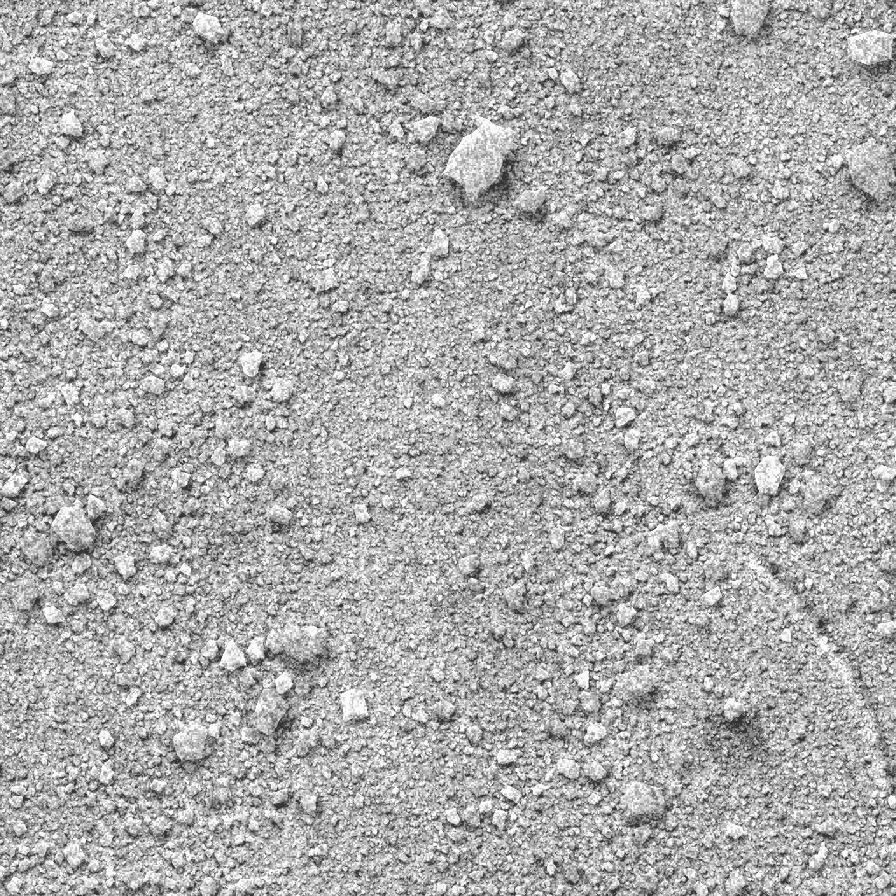
Give the GLSL for this texture map, as a WebGL 1 fragment shader.

```glsl
precision highp float;
// Dry grey gravel soil: layers of angular stones, from grit up to a few rocks,
// scattered on jittered grids, lit from above with shadows below each stone,
// thinned out in smoother patches and covered with fine sandy grain.
uniform vec2 u_resolution;

float hash(vec2 p) {
  vec3 q = fract(p.xyx * 0.1031);
  q += dot(q, q.yzx + 33.33);
  return fract((q.x + q.y) * q.z);
}

float noise(vec2 p) {
  vec2 i = floor(p), f = fract(p);
  f = f * f * (3.0 - 2.0 * f);
  return mix(mix(hash(i), hash(i + vec2(1, 0)), f.x),
             mix(hash(i + vec2(0, 1)), hash(i + vec2(1, 1)), f.x), f.y);
}

float fbm(vec2 p) {
  float sum = 0.0, amp = 0.5;
  for (int i = 0; i < 4; i++) {
    sum += amp * noise(p);
    p = mat2(1.6, 1.2, -1.2, 1.6) * p + 7.3;
    amp *= 0.5;
  }
  return sum;
}

// How stony the soil is: 0 in smooth sandy patches, 1 in rubble
float stoniness(vec2 p) {
  float sand = 1.0 - smoothstep(0.4, 1.2, length((p - vec2(0.46, 0.42)) / vec2(0.17, 0.24)));
  float track = 1.0 - smoothstep(0.5, 1.2, length((p - vec2(0.86, 0.2)) / vec2(0.14, 0.2)));
  float patches = smoothstep(0.25, 0.62, noise(p * 6.0 + 3.7) * 0.7 + noise(p * 15.0) * 0.3);
  return patches * (1.0 - 0.85 * max(sand, track));
}

// Draws one layer of stones over the given tone
float addStones(float tone, vec2 p, float cells, float density, float patchy, float seed) {
  vec2 g = p * cells, base = floor(g);
  for (int j = 1; j >= -1; j--)
  for (int i = -1; i <= 1; i++) {
    vec2 cell = base + vec2(i, j);
    vec2 id = cell + seed;
    vec2 centre = cell + 0.15 + 0.7 * vec2(hash(id + 11.3), hash(id + 47.9));
    float chance = density * mix(1.0, stoniness(centre / cells), patchy);
    if (hash(id) > chance) continue;
    float size = mix(0.27, 0.5, hash(id + 23.1));
    vec2 q = g - centre;
    if (length(q) > size * 2.0) continue;

    // Convex outline from six irregular facets
    float tilt = 6.283 * hash(id + 71.7);
    float edge = 0.0, facing = 0.0;
    for (int k = 0; k < 6; k++) {
      float h = hash(id + 5.17 * float(k) + 91.0);
      float angle = tilt + 1.047 * (float(k) + 0.7 * h);
      vec2 normal = vec2(cos(angle), sin(angle));
      float reach = size * (0.8 + 0.3 * h) * (1.0 - 0.38 * abs(sin(angle - tilt)));
      float d = dot(q, normal) / reach;
      if (d > edge) {
        edge = d;
        facing = dot(normal, vec2(-0.3, 0.95));
      }
    }
    edge += 0.22 * (noise(g * 7.0 + seed) - 0.5);

    float shadow = 1.0 - smoothstep(0.5, 1.25, length(q + size * vec2(-0.12, 0.34)) / size);
    tone *= 1.0 - 0.42 * shadow;
    float soft = 0.8 * cells / (u_resolution.y * size);
    float cover = 1.0 - smoothstep(1.0 - soft, 1.0 + soft, edge);
    float lit = 0.72 + 0.2 * hash(id + 37.0) + 0.17 * facing * smoothstep(0.35, 1.0, edge);
    lit += 0.16 * (noise(g * 5.0 + seed) - 0.5);
    tone = mix(tone, lit, cover);
  }
  return tone;
}

// Curved rut with a lit rim, and a shallow hollow beside it
float rutShade(vec2 p) {
  float h = p.y - 0.1;
  float across = (p.x - 0.985 + 2.0 * h * h) / sqrt(1.0 + 16.0 * h * h);
  across += 0.008 * (noise(p * 30.0) - 0.5);
  float span = smoothstep(0.08, 0.14, p.y) * (1.0 - smoothstep(0.36, 0.4, p.y));
  float rim = exp(-pow(across / 0.007, 2.0)) - 1.3 * exp(-pow((across - 0.013) / 0.006, 2.0));
  vec2 q = (p - vec2(0.82, 0.155)) / vec2(0.05, 0.06);
  float bowl = length(q) + 0.4 * (noise(p * 28.0) - 0.5);
  float hollow = (1.0 - smoothstep(0.6, 1.1, bowl)) * smoothstep(-0.6, 0.7, q.y);
  return 0.13 * rim * span - 0.24 * hollow;
}

void main() {
  vec2 p = gl_FragCoord.xy / u_resolution;

  // Sandy ground, then stones from grit to rocks
  float tone = 0.74 + 0.2 * (fbm(p * 60.0) - 0.47);
  tone = addStones(tone, p, 155.0, 0.85, 0.0, 13.0);
  tone = addStones(tone, p, 92.0, 0.6, 0.35, 131.0);
  tone = addStones(tone, p, 54.0, 0.5, 0.85, 257.0);
  tone = addStones(tone, p, 31.0, 0.36, 0.95, 389.0);
  tone = addStones(tone, p, 16.0, 0.13, 0.8, 521.0);
  tone = addStones(tone, p, 9.0, 0.07, 0.6, 647.0);

  // Broad unevenness and the rut
  tone += 0.14 * (fbm(p * 7.0 + 2.0) - 0.47) + rutShade(p);

  // Sharp sand grain with dark pits
  vec2 turned = mat2(0.8, 0.6, -0.6, 0.8) * p;
  float speck = hash(floor(p * 512.0) + 3.0);
  tone += 0.34 * (speck - 0.5) + 0.26 * (noise(turned * 237.0) - 0.5);
  tone -= 0.14 * smoothstep(0.68, 0.85, noise(turned * 190.0 + 50.0));
  gl_FragColor = vec4(vec3(clamp(tone, 0.2, 0.98)), 1.0);
}
```
